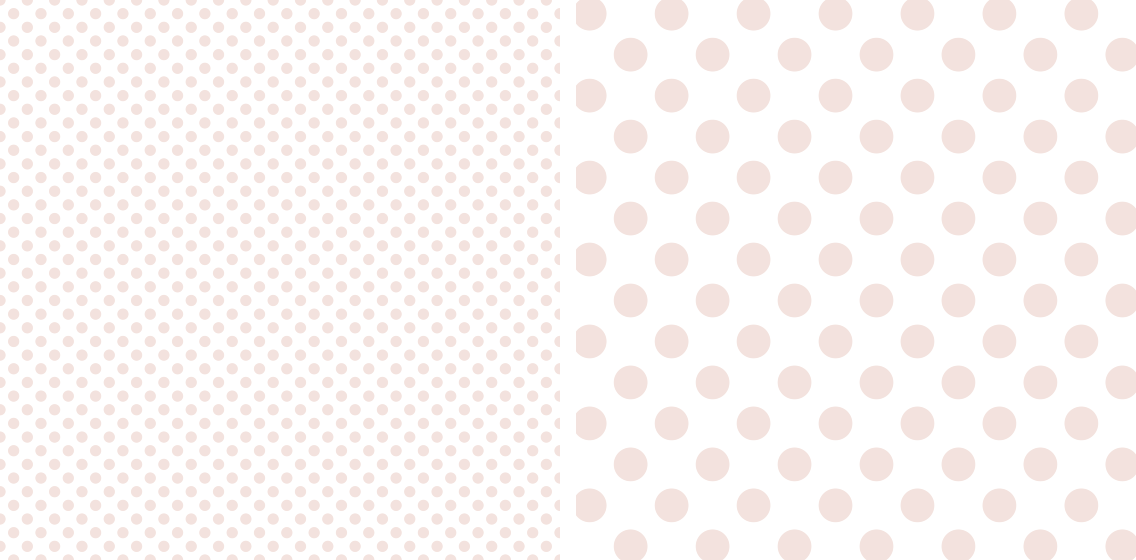
Left: the whole. Right: its middle third, enlarged.
A Shadertoy shader for this pattern:

```glsl
// Distance to the centre of the nearest dot on a unit grid
float gridDistance(vec2 p) {
    return length(fract(p + 0.5) - 0.5);
}

void mainImage(out vec4 fragColor, in vec2 fragCoord) {
    // Grid anchored at the top left corner
    float repeats = 20.5;
    vec2 fromTopLeft = vec2(fragCoord.x, iResolution.y - fragCoord.y);
    vec2 p = fromTopLeft / iResolution.y * repeats;
    float pixel = repeats / iResolution.y;

    // Two grids, offset by half a cell, form the staggered dots
    float dist = min(gridDistance(p), gridDistance(p - 0.5)) - 0.206;
    float dotMask = 1.0 - smoothstep(-0.6 * pixel, 0.6 * pixel, dist);

    vec3 blush = vec3(0.953, 0.888, 0.870);
    fragColor = vec4(mix(vec3(1.0), blush, dotMask), 1.0);
}
```
